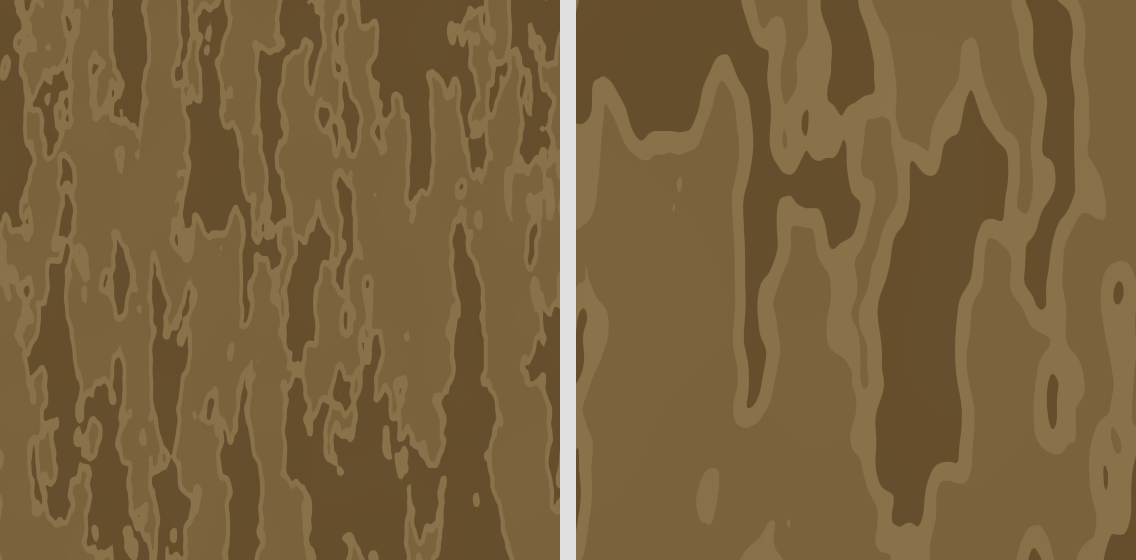
Left: the whole. Right: its middle third, enlarged.
Give the GLSL for this texture, as a Shadertoy shader.

```glsl
// Stylised tree bark: tall ragged plates with pale rims over dark furrows.

#define FURROW_COLOR vec3(0.398, 0.306, 0.176)
#define PLATE_COLOR  vec3(0.480, 0.386, 0.240)
#define RIM_COLOR    vec3(0.537, 0.447, 0.290)
#define EDGE_LEVEL   -0.040  // higher widens the furrows
#define RIM_WIDTH    0.0036  // half width of a rim, in canvas units
#define RIM_POOLING  14.0    // higher lets rims swell where the relief is flat
#define GRAIN_SCALE  vec2(11.0, 2.1)
#define ROUGHNESS    0.65    // strength of each finer octave
#define WARP_AMOUNT  0.014
#define MOTTLE       0.008

// Random unit vector for a lattice cell
vec2 cellGradient(ivec2 cell) {
    uvec2 q = uvec2(cell) * uvec2(1597334677u, 3812015801u);
    uint h = q.x ^ q.y;
    h = (h ^ (h >> 16)) * 2146121005u;
    h = (h ^ (h >> 15)) * 2221713035u;
    h ^= h >> 16;
    float angle = float(h & 65535u) * 6.28318 / 65536.0;
    return vec2(cos(angle), sin(angle));
}

float gradientNoise(vec2 p) {
    vec2 base = floor(p), f = p - base;
    ivec2 cell = ivec2(base);
    vec2 u = f * f * f * (f * (f * 6.0 - 15.0) + 10.0);
    float a = dot(cellGradient(cell), f);
    float b = dot(cellGradient(cell + ivec2(1, 0)), f - vec2(1, 0));
    float c = dot(cellGradient(cell + ivec2(0, 1)), f - vec2(0, 1));
    float d = dot(cellGradient(cell + ivec2(1, 1)), f - vec2(1, 1));
    return mix(mix(a, b, u.x), mix(c, d, u.x), u.y);
}

// Relief of the bark: long vertical grain, rounder in the finer octaves
float relief(vec2 p) {
    p.x += WARP_AMOUNT * gradientNoise(p * vec2(3.0, 5.0) + 71.3);
    vec2 scale = GRAIN_SCALE;
    float amplitude = 1.0, sum = 0.0;
    for (int i = 0; i < 4; i++) {
        sum += amplitude * gradientNoise(p * scale + 17.37 * float(i + 1));
        scale *= vec2(1.85, 2.5);
        amplitude *= i < 2 ? ROUGHNESS : 0.55 * ROUGHNESS;
    }
    return sum - EDGE_LEVEL;
}

void mainImage(out vec4 fragColor, in vec2 fragCoord) {
    vec2 p = fragCoord / iResolution.y;

    // Approximate signed distance to the plate edge
    vec2 e = vec2(0.001, 0.0);
    float height = relief(p);
    vec2 slope = vec2(relief(p + e.xy), relief(p + e.yx)) - height;
    slope /= e.x;
    float edge = height / sqrt(dot(slope, slope) + RIM_POOLING * RIM_POOLING);

    // Furrow, rim and plate bands with smoothed borders
    float blur = 0.6 * fwidth(edge) + 1e-5;
    float aboveFurrow = smoothstep(-blur, blur, edge + RIM_WIDTH);
    float insidePlate = smoothstep(-blur, blur, edge - RIM_WIDTH);
    vec3 color = mix(FURROW_COLOR, RIM_COLOR, aboveFurrow);
    color = mix(color, PLATE_COLOR, insidePlate);

    // Faint cloudy tone
    color += MOTTLE * gradientNoise(p * vec2(9.0, 6.0) + 40.6);
    fragColor = vec4(color, 1.0);
}
```
